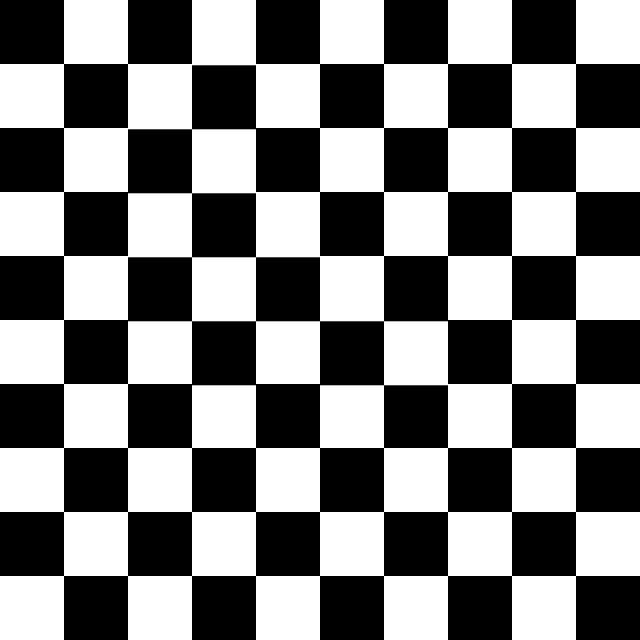
This pattern is drawn by a Shadertoy shader. Its source:

```glsl
// Black and white checkerboard, ten squares across and ten down.
// Each axis is a box-filtered square wave; their product gives the squares.
// A few horizontal edges in the upper middle sit slightly low.

// Square wave of +1 and -1 with unit cells, smoothed over one pixel
float squareWave(float x, float pixel) {
    float edge = floor(x + 0.5);
    float side = 1.0 - 2.0 * mod(edge, 2.0);
    return side * clamp(2.0 * (x - edge) / pixel, -1.0, 1.0);
}

// Downward slip, in cells, of the horizontal edge nearest to y
float edgeSlip(float column, float y) {
    float edgeFromTop = 10.0 - floor(y + 0.5);
    float center = 3.5 + clamp(column - 3.0, 0.0, 2.0);
    float reach = column > 3.0 ? 0.6 : column - 0.4;
    bool slipped = column > 1.5 && column < 6.5
                && abs(edgeFromTop - center) < reach;
    return slipped ? 0.02 : 0.0;
}

void mainImage(out vec4 fragColor, in vec2 fragCoord) {
    vec2 cell = 10.0 * fragCoord / iResolution.xy;
    vec2 pixel = 10.0 / iResolution.xy;

    // Shift the edges of each column
    cell.y += edgeSlip(floor(cell.x), cell.y);

    // Lower left square is white
    float checker = squareWave(cell.x, pixel.x) * squareWave(cell.y, pixel.y);
    fragColor = vec4(vec3(0.5 + 0.5 * checker), 1.0);
}
```
